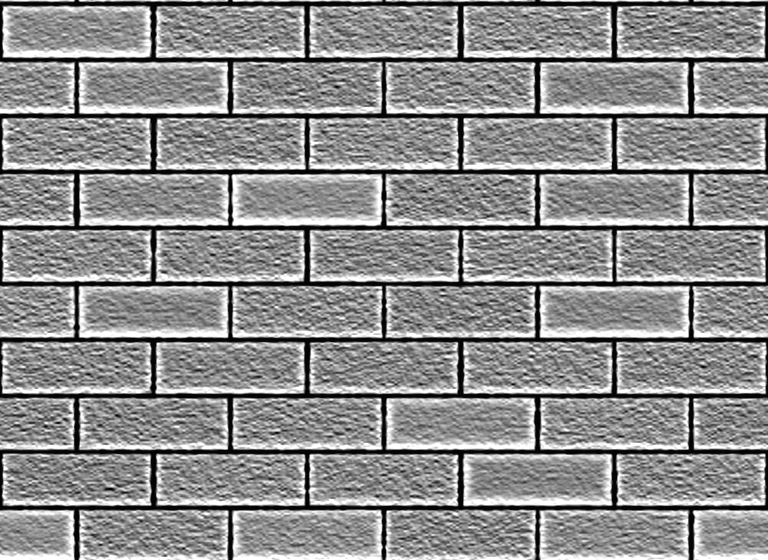
This texture is drawn by a WebGL 1 fragment shader. Its source:

```glsl
precision highp float;
// Grey running-bond brick wall with black joints, bright bevels and embossed grain.

uniform vec2 u_resolution;

#define BRICKS vec2(5.0, 10.0)   // repeats across and down (rows must be even)
#define ASPECT 2.74              // brick width over course height
#define ROW_SHIFT 0.07           // vertical phase of the courses
#define BED_HALF 0.043           // half width of horizontal joints, in courses
#define HEAD_HALF 0.047          // half width of vertical joints, in courses
#define JOINT_SOFT 0.024         // softness of the joint edges
#define RAGGED 0.035             // wear along the joint edges
#define STONE 0.53               // mean brick grey
#define MORTAR 0.015             // joint grey
#define GRAIN 0.82               // strength of the embossed grain
#define GLOW 0.48                // strength of the bright bevels

float hash(vec2 p) {
  return fract(sin(dot(p, vec2(12.9898, 78.233))) * 43758.5453);
}

// Value noise on a lattice that wraps after a whole number of cells
float wrapNoise(vec2 uv, vec2 cells) {
  vec2 p = uv * cells;
  vec2 i = floor(p);
  vec2 f = fract(p);
  f = f * f * (3.0 - 2.0 * f);
  vec2 a = mod(i, cells);
  vec2 b = mod(i + 1.0, cells);
  return mix(mix(hash(a), hash(vec2(b.x, a.y)), f.x),
             mix(hash(vec2(a.x, b.y)), hash(b), f.x), f.y);
}

float surfaceHeight(vec2 uv) {
  return 0.6 * wrapNoise(uv, vec2(130.0, 160.0))
       + 0.4 * wrapNoise(uv, vec2(250.0, 290.0));
}

// Light falling from below, slightly to one side
float emboss(vec2 uv) {
  vec2 lightStep = vec2(0.0008, 0.0038);
  return surfaceHeight(uv + lightStep) - surfaceHeight(uv);
}

// Bright rim that fades away from a joint edge
float rim(float dist, float start, float width) {
  float t = max(dist - start, 0.0) / width;
  return exp(-t * t);
}

void main() {
  vec2 uv = gl_FragCoord.xy / u_resolution;

  // Courses, every second one moved by half a brick
  vec2 p = uv * BRICKS + vec2(0.0, ROW_SHIFT);
  float row = mod(floor(p.y), BRICKS.y);
  p.x += 0.5 * mod(row + 1.0, 2.0);
  vec2 local = fract(p);
  vec2 brick = vec2(mod(floor(p.x), BRICKS.x), row);
  vec2 headJoint = vec2(mod(floor(p.x + 0.5), BRICKS.x), row);

  // Variation: a few bricks are smoother with a stronger bevel
  float polish = smoothstep(0.55, 1.0, hash(brick + 3.7));
  float headHalf = HEAD_HALF * mix(0.8, 1.15, hash(headJoint + 17.3));

  // Worn distances to the joints, in course heights
  float wear = (wrapNoise(uv, vec2(150.0, 130.0)) - 0.5) * RAGGED;
  float side = min(local.x, 1.0 - local.x) * ASPECT + wear;
  float below = local.y + 0.6 * wear;
  float above = 1.0 - local.y + 0.6 * wear;

  // Bevels: strong underneath, medium at the sides, faint on top
  float spread = mix(0.07, 0.11, polish);
  float glow = rim(below, BED_HALF + 0.04, spread);
  glow = max(glow, 0.85 * rim(side, headHalf + 0.02, spread));
  glow = max(glow, mix(0.5, 0.75, polish) * rim(above, BED_HALF, spread));

  // Brick face
  float grain = emboss(uv) * GRAIN * mix(1.0, 0.55, polish);
  float shade = STONE + 0.04 * (hash(brick + 41.1) - 0.5);
  shade += grain + GLOW * mix(0.95, 1.2, polish) * glow;

  // Joints
  float bed = smoothstep(BED_HALF - JOINT_SOFT, BED_HALF + JOINT_SOFT,
                         min(below, above));
  float head = smoothstep(headHalf - JOINT_SOFT, headHalf + JOINT_SOFT, side);
  shade = mix(MORTAR, clamp(shade, 0.0, 1.0), bed * head);

  gl_FragColor = vec4(vec3(shade), 1.0);
}
```
